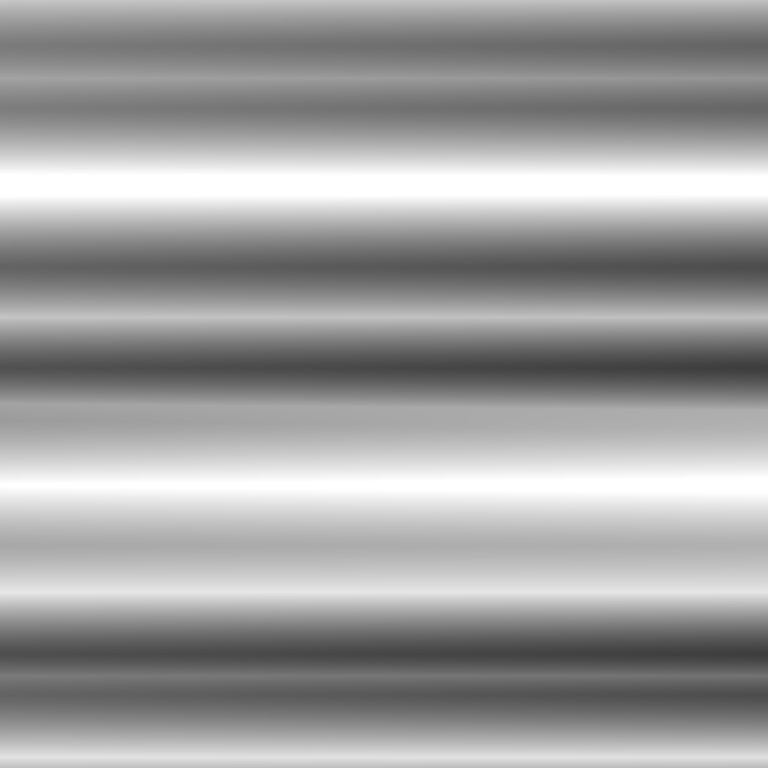
Give the GLSL for this texture, as a three.js fragment shader.

```glsl
// Brushed-metal sheen: soft horizontal grey bands with sharp crests and rounded troughs.
varying vec2 vUv;

// Each band: depth below the top edge, grey at the left, grey at the right.
const vec3 TOP_EDGE      = vec3(0.000, 0.78, 0.76);
const vec3 UPPER_DARK_A  = vec3(0.060, 0.48, 0.39);
const vec3 UPPER_LINE    = vec3(0.102, 0.64, 0.58);
const vec3 UPPER_DARK_B  = vec3(0.141, 0.49, 0.40);
const vec3 WIDE_GLARE    = vec3(0.242, 1.12, 1.12);
const vec3 MIDDLE_DARK_A = vec3(0.348, 0.39, 0.30);
const vec3 MIDDLE_LINE   = vec3(0.413, 0.77, 0.75);
const vec3 MIDDLE_DARK_B = vec3(0.479, 0.32, 0.24);
const vec3 SHELF_START   = vec3(0.530, 0.64, 0.68);
const vec3 SHELF_END     = vec3(0.552, 0.61, 0.70);
const vec3 THIN_GLARE    = vec3(0.632, 1.01, 1.06);
const vec3 PALE_TROUGH   = vec3(0.710, 0.66, 0.69);
const vec3 PALE_LINE     = vec3(0.771, 0.91, 0.90);
const vec3 LOWER_DARK_A  = vec3(0.852, 0.31, 0.24);
const vec3 LOWER_LINE    = vec3(0.880, 0.48, 0.45);
const vec3 LOWER_DARK_B  = vec3(0.905, 0.39, 0.30);
const vec3 BOTTOM_LINE   = vec3(0.986, 0.89, 0.88);
const vec3 BOTTOM_EDGE   = vec3(1.050, 0.40, 0.35);

const float TROUGH_ROUNDNESS = 1.35; // 1.0 gives straight ramps
const float SHELF_TILT = 0.009;      // drop of the shelf from left to right

// Ramp from the previous band to the next: eased at the dark end, pointed at the bright end.
float ramp(float grey, vec2 p, vec3 previous, vec3 next) {
  float target = mix(next.y, next.z, p.x);
  float t = clamp((p.y - previous.x) / (next.x - previous.x), 0.0, 1.0);
  float rising = pow(t, TROUGH_ROUNDNESS);
  float falling = 1.0 - pow(1.0 - t, TROUGH_ROUNDNESS);
  return mix(grey, target, target > grey ? rising : falling);
}

void main() {
  vec2 p = vec2(vUv.x, 1.0 - vUv.y);
  vec3 tilt = vec3(SHELF_TILT * (p.x - 0.5), 0.0, 0.0);
  vec3 shelfStart = SHELF_START + tilt;
  vec3 shelfEnd = SHELF_END + tilt;

  // Upper bands
  float grey = mix(TOP_EDGE.y, TOP_EDGE.z, p.x);
  grey = ramp(grey, p, TOP_EDGE, UPPER_DARK_A);
  grey = ramp(grey, p, UPPER_DARK_A, UPPER_LINE);
  grey = ramp(grey, p, UPPER_LINE, UPPER_DARK_B);
  grey = ramp(grey, p, UPPER_DARK_B, WIDE_GLARE);

  // Middle bands and shelf
  grey = ramp(grey, p, WIDE_GLARE, MIDDLE_DARK_A);
  grey = ramp(grey, p, MIDDLE_DARK_A, MIDDLE_LINE);
  grey = ramp(grey, p, MIDDLE_LINE, MIDDLE_DARK_B);
  grey = ramp(grey, p, MIDDLE_DARK_B, shelfStart);
  grey = ramp(grey, p, shelfStart, shelfEnd);
  grey = ramp(grey, p, shelfEnd, THIN_GLARE);

  // Lower bands
  grey = ramp(grey, p, THIN_GLARE, PALE_TROUGH);
  grey = ramp(grey, p, PALE_TROUGH, PALE_LINE);
  grey = ramp(grey, p, PALE_LINE, LOWER_DARK_A);
  grey = ramp(grey, p, LOWER_DARK_A, LOWER_LINE);
  grey = ramp(grey, p, LOWER_LINE, LOWER_DARK_B);
  grey = ramp(grey, p, LOWER_DARK_B, BOTTOM_LINE);
  grey = ramp(grey, p, BOTTOM_LINE, BOTTOM_EDGE);

  gl_FragColor = vec4(vec3(clamp(grey, 0.0, 1.0)), 1.0);
}
```
